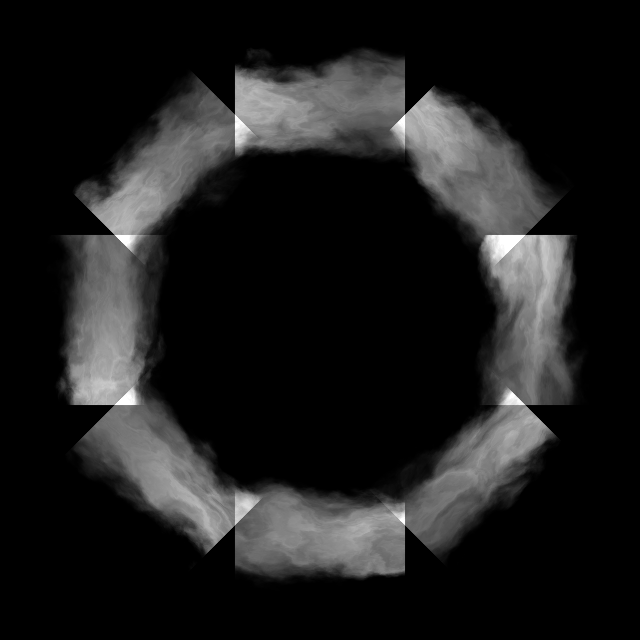
Reproduce this background procedurally as a WebGL 2 fragment shader.

```glsl
#version 300 es
precision highp float;

#define SEGMENTS 8
#define RING_RADIUS 0.333
#define HALF_LENGTH 0.133
#define START_WIDTH 0.070
#define END_WIDTH 0.093
#define START_LIGHT 0.57
#define END_LIGHT 0.40
#define WISP_SCALE vec2(9.0, 17.0)
#define RAGGEDNESS 0.050
#define OCTAVES 6

uniform vec2 u_resolution;
out vec4 fragColor;

float hash(vec2 p) {
    return fract(sin(dot(p, vec2(127.1, 311.7))) * 43758.5453);
}

float valueNoise(vec2 p) {
    vec2 cell = floor(p);
    vec2 f = fract(p);
    f = f * f * (3.0 - 2.0 * f);
    float low = mix(hash(cell), hash(cell + vec2(1.0, 0.0)), f.x);
    float high = mix(hash(cell + vec2(0.0, 1.0)), hash(cell + 1.0), f.x);
    return mix(low, high, f.y);
}

// Layered noise, rotated a little at each octave
float fbm(vec2 p) {
    float sum = 0.0;
    float weight = 0.5;
    for (int i = 0; i < OCTAVES; i++) {
        sum += weight * valueNoise(p);
        p = mat2(0.8, 0.6, -0.6, 0.8) * p * 2.03 + 7.3;
        weight *= 0.5;
    }
    return sum;
}

// Thin bright filaments where the noise crosses its middle
float filaments(vec2 p) {
    float sum = 0.0;
    float weight = 0.5;
    for (int i = 0; i < 4; i++) {
        sum += weight * (1.0 - abs(2.0 * valueNoise(p) - 1.0));
        p = p * 2.1 + 3.7;
        weight *= 0.5;
    }
    return sum;
}

// Smoke flowing along x, with y measured outward from its axis
float smoke(vec2 local, float seed) {
    float flow = clamp(0.5 + 0.5 * local.x / HALF_LENGTH, 0.0, 1.0);
    vec2 q = local * WISP_SCALE + seed * vec2(17.3, 9.1);
    vec2 warp = vec2(fbm(q + 4.2), fbm(q * 1.3 + 11.8)) - 0.5;

    // Ragged sides that spread and soften downstream
    float width = mix(START_WIDTH, END_WIDTH, flow);
    float ragged = fbm(q * 2.2 + warp * 1.5 + 31.0) - 0.5;
    float side = abs(local.y + warp.y * RAGGEDNESS) + ragged * RAGGEDNESS;
    float body = 1.0 - smoothstep(mix(0.035, 0.025, flow), width, side);

    // Cloud tone and fine wisps
    float cloud = fbm(q * 1.2 + warp * 2.4);
    float wisps = filaments(q * vec2(1.1, 1.5) + warp * 3.0 + 53.0);
    float tone = 0.30 + 0.75 * cloud + 0.55 * (wisps - 0.1);

    // Brighter core near the upstream end
    float core = exp(-pow(local.y / 0.034, 2.0)) * (1.0 - flow);
    float light = mix(START_LIGHT, END_LIGHT, smoothstep(0.0, 0.8, flow));
    return body * tone * (light + 0.12 * core);
}

void main() {
    float size = min(u_resolution.x, u_resolution.y);
    vec2 p = (gl_FragCoord.xy - 0.5 * u_resolution) / size;
    float pixel = 1.0 / size;
    float light = 0.0;

    // Clipped segments placed clockwise from the top, added where they overlap
    for (int i = 0; i < SEGMENTS; i++) {
        float angle = 6.2831853 * float(i) / float(SEGMENTS);
        vec2 outward = vec2(sin(angle), cos(angle));
        vec2 along = vec2(outward.y, -outward.x);
        vec2 local = vec2(dot(p, along), dot(p, outward) - RING_RADIUS);
        float clip = 1.0 - smoothstep(-0.5 * pixel, 0.5 * pixel, abs(local.x) - HALF_LENGTH);
        if (clip > 0.0 && abs(local.y) < 0.16) {
            light += clip * smoke(local, float(i) + 1.0);
        }
    }
    fragColor = vec4(vec3(min(light, 1.0)), 1.0);
}
```
